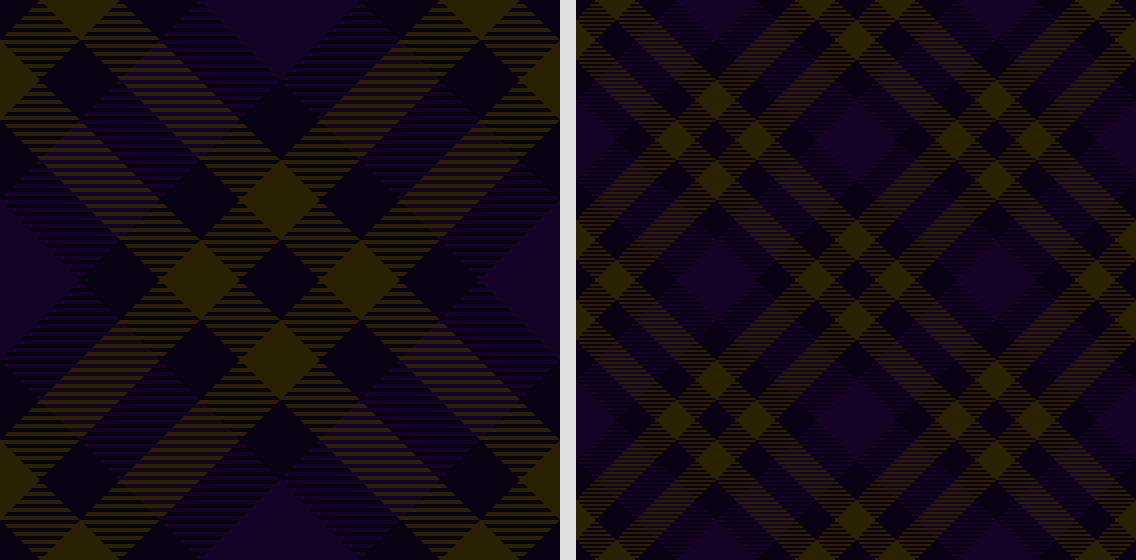
Left: one tile. Right: repeated 2 by 2.
A Shadertoy shader for this pattern:

```glsl
// Dark diagonal tartan: mirrored bands at 45 degrees, interlaced by horizontal thread rows.
#define REPEATS 1.0      // whole setts across and down
#define SETT_UNITS 14.0  // stripe units in one mirrored sett
#define THREAD_ROWS 70.0 // pairs of thread rows per sett
#define WARP_SHARE 0.5   // part of each row pair showing the warp
#define OLIVE_START 1.0
#define OLIVE_END 3.0
#define PURPLE_START 5.0
#define DARK vec3(0.04, 0.00, 0.08)
#define OLIVE vec3(0.16, 0.13, 0.00)
#define PURPLE vec3(0.08, 0.01, 0.15)

// Distance from the nearest whole number, 0 to 0.5
float fold(float t) {
    return abs(fract(t + 0.5) - 0.5);
}

float softStep(float edge, float x, float blur) {
    return smoothstep(edge - blur, edge + blur, x);
}

// Colour of the mirrored stripe sequence at a position across the threads
vec3 settColour(float position, float pixel) {
    float d = SETT_UNITS * fold(position);
    float blur = 0.7 * SETT_UNITS * pixel;
    float olive = softStep(OLIVE_START, d, blur) - softStep(OLIVE_END, d, blur);
    float purple = softStep(PURPLE_START, d, blur);
    return mix(mix(DARK, OLIVE, olive), PURPLE, purple);
}

void mainImage(out vec4 fragColor, in vec2 fragCoord) {
    vec2 p = REPEATS * fragCoord / iResolution.xy;
    float pixel = REPEATS / min(iResolution.x, iResolution.y);

    // Two thread directions along the diagonals
    vec3 warp = settColour(p.x + p.y, pixel);
    vec3 weft = settColour(p.x - p.y, pixel);

    // Alternating horizontal rows of warp and weft
    float halfRow = 0.5 * WARP_SHARE;
    float rowDistance = fold(p.y * THREAD_ROWS - halfRow);
    float weftRow = softStep(halfRow, rowDistance, 0.5 * THREAD_ROWS * pixel);

    fragColor = vec4(mix(warp, weft, weftRow), 1.0);
}
```
